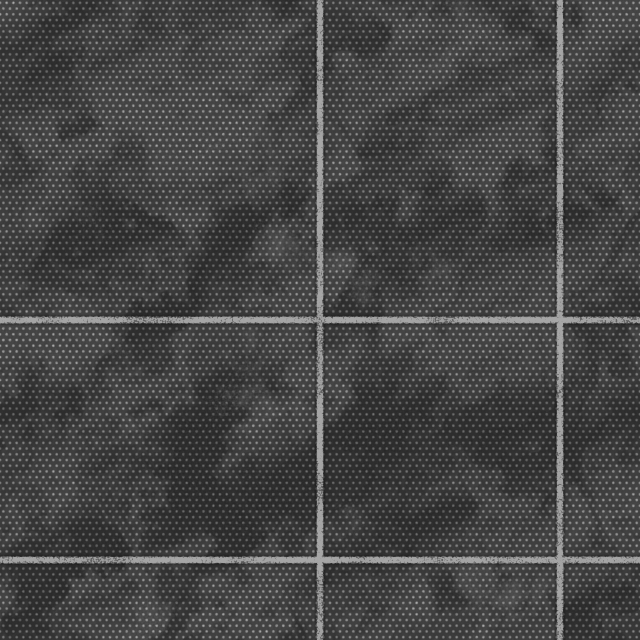
This texture is drawn by a Shadertoy shader. Its source:

```glsl
// Dark floor tiles with a staggered grid of pale studs, split by worn grey grout.
// Studs come from a repeated hex cell, grout from distances to two lines per axis;
// layered gradient noise adds stains, scuffs, grain and chipped grout.

const vec2  GROUT_X = vec2(0.5, 0.875);      // vertical joints
const vec2  GROUT_Y = vec2(0.125, 0.5);      // horizontal joints
const float GROUT_HALF_WIDTH = 0.0050;
const float GROUT_SOFTNESS = 0.0011;
const float SHADOW_WIDTH = 0.0050;           // dark rim beside the grout
const vec2  STUD_COUNT = vec2(96.0, 112.0);  // columns, rows
const float STUD_RADIUS = 0.0019;
const float STUD_SOFTNESS = 0.0011;
const vec2  SOIL_CENTRE = vec2(0.46, 0.28);  // broad soiled area
const vec2  SOIL_SIZE = vec2(0.34, 0.17);
const float GRAIN_SCALE = 340.0;

const vec3 CLEAN_TILE  = vec3(0.268);
const vec3 DIRTY_TILE  = vec3(0.172);
const vec3 SCUFF       = vec3(0.350);
const vec3 CLEAN_STUD  = vec3(0.600);
const vec3 DIRTY_STUD  = vec3(0.390);
const vec3 GROUT       = vec3(0.650);
const vec3 WORN_GROUT  = vec3(0.330);

// Random unit gradient for a lattice point
vec2 gradient(vec2 p) {
    uvec2 q = uvec2(ivec2(p) + 4096);
    uint h = q.x * 1597u ^ q.y * 51749u;
    h = (h ^ (h >> 15)) * 73244475u;
    h = (h ^ (h >> 13)) * 73244475u;
    h ^= h >> 16;
    float angle = float(h & 65535u) * 6.28318 / 65536.0;
    return vec2(cos(angle), sin(angle));
}

float gradientNoise(vec2 p) {
    vec2 i = floor(p), f = p - i;
    vec2 u = f * f * f * (f * (f * 6.0 - 15.0) + 10.0);
    vec2 e = vec2(1.0, 0.0);
    float low  = mix(dot(gradient(i), f), dot(gradient(i + e.xy), f - e.xy), u.x);
    float high = mix(dot(gradient(i + e.yx), f - e.yx),
                     dot(gradient(i + e.xx), f - e.xx), u.x);
    return mix(low, high, u.y);
}

float fbm(vec2 p) {
    float sum = 0.0, amplitude = 1.0;
    for (int i = 0; i < 6; i++) {
        sum += amplitude * gradientNoise(p);
        p = mat2(1.6, 1.2, -1.2, 1.6) * p + 7.3;
        amplitude *= 0.58;
    }
    return sum;
}

// Distance to the nearest stud centre; odd rows shift by half a cell
float studDistance(vec2 uv) {
    vec2 cell = uv * STUD_COUNT;
    cell.x += 0.5 * mod(floor(cell.y), 2.0);
    return length((fract(cell) - 0.5) / STUD_COUNT);
}

// Distance to the nearer of two joints, wrapping at the canvas edge
float jointDistance(float x, vec2 joints) {
    vec2 d = abs(fract(x - joints + 0.5) - 0.5);
    return min(d.x, d.y);
}

void mainImage(out vec4 fragColor, in vec2 fragCoord) {
    float pixel = 1.0 / min(iResolution.x, iResolution.y);
    vec2 uv = fragCoord / iResolution.xy;

    // Stains: rising diagonal smears, a broad soiled area and fine grain
    vec2 smear = mat2(0.8, 0.6, -0.6, 0.8) * uv * vec2(1.0);
    smear *= vec2(7.0, 4.2);
    float stain = fbm(smear + 0.5 * fbm(uv * 9.0 + 3.0));
    float grain = gradientNoise(uv * GRAIN_SCALE)
                + 0.6 * gradientNoise(uv * GRAIN_SCALE * 0.53 + 19.0);
    vec2 soilOffset = (uv - SOIL_CENTRE) / SOIL_SIZE;
    float soil = exp(-dot(soilOffset, soilOffset));
    float grime = smoothstep(-0.45, 0.65, stain + 0.42 * soil + 0.25 * grain);
    float scuff = smoothstep(0.30, 0.95, fbm(uv * 6.0 + 31.0) + 0.15 * grain);

    // Tile face
    vec3 colour = mix(CLEAN_TILE, DIRTY_TILE, grime);
    colour = mix(colour, SCUFF, 0.6 * scuff) + 0.025 * grain;

    // Studs, dulled by grime
    float studEdge = STUD_SOFTNESS + 0.25 * pixel;
    float stud = 1.0 - smoothstep(STUD_RADIUS - studEdge, STUD_RADIUS + studEdge,
                                  studDistance(uv));
    vec3 studColour = mix(CLEAN_STUD, DIRTY_STUD, grime) * (1.0 + 0.25 * grain);
    colour = mix(colour, studColour, stud);

    // Grout with a shaded rim, soft sides and fine speckle where it is worn
    float joint = min(jointDistance(uv.x, GROUT_X), jointDistance(uv.y, GROUT_Y));
    float rim = 1.0 - smoothstep(GROUT_HALF_WIDTH, GROUT_HALF_WIDTH + SHADOW_WIDTH, joint);
    colour *= 1.0 - 0.30 * rim;
    float groutEdge = GROUT_SOFTNESS + 0.25 * pixel;
    float grout = 1.0 - smoothstep(GROUT_HALF_WIDTH - groutEdge,
                                   GROUT_HALF_WIDTH + groutEdge, joint + 0.0008 * grain);
    float sideWear = smoothstep(0.3, 1.0, joint / GROUT_HALF_WIDTH);
    float patchWear = smoothstep(-0.3, 0.5, fbm(uv * 9.0 + 53.0) + 0.4 * stain);
    float chips = smoothstep(0.25, 0.95, grain + 0.30 * sideWear + 0.45 * patchWear);
    vec3 groutColour = mix(GROUT, WORN_GROUT, 0.75 * chips) - 0.03 * patchWear;
    colour = mix(colour, groutColour, grout);

    fragColor = vec4(clamp(colour, 0.0, 1.0), 1.0);
}
```
